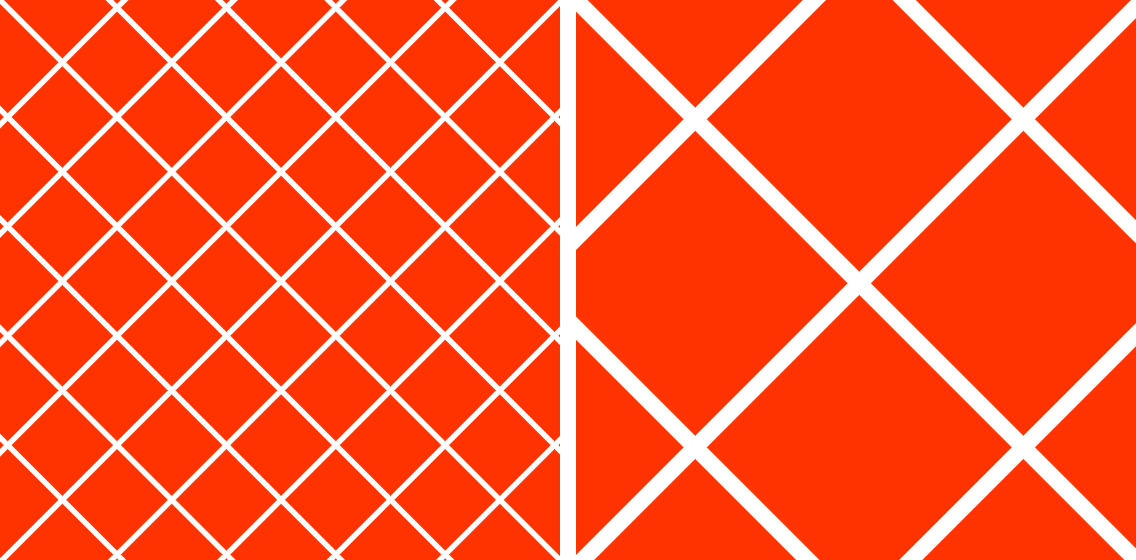
Left, the full canvas; right, a detail of the centre.
This pattern is drawn by a three.js fragment shader. Its source:

```glsl
// Diagonal lattice: white lines cross at right angles on a flat vermilion ground.
// Coordinates are turned by 45 degrees, and each axis measures the distance to its
// nearest line; the two smoothed line masks are then joined.

varying vec2 vUv;

const vec3 GROUND_COLOR = vec3(1.0, 0.2, 0.0);
const vec3 LINE_COLOR = vec3(1.0);
const float UNIT = 1.0 / 512.0;                  // lengths below are in 512ths of the canvas
const float DIAMOND_SIZE = 100.0 * UNIT;         // corner to corner, across and up
const float LINE_WIDTH = 5.0 * UNIT;
const vec2 CENTER = vec2(257.0, 255.0) * UNIT;   // crossing of the two middle lines
const float LINES_PER_SIDE = 4.0;                // lines on each side of the middle one
const float DIAGONAL = 0.70710678;

// Distance on both diagonal axes to the nearest line of a finite, even set.
vec2 latticeDistance(vec2 p) {
  vec2 diagonal = vec2(p.x + p.y, p.x - p.y) * DIAGONAL;
  float spacing = DIAMOND_SIZE * DIAGONAL;
  vec2 index = floor(diagonal / spacing + 0.5);
  index = clamp(index, -LINES_PER_SIDE, LINES_PER_SIDE);
  return abs(diagonal - index * spacing);
}

void main() {
  // Edge softness follows the size of one output pixel.
  float softness = DIAGONAL * fwidth(vUv.x);
  vec2 edge = latticeDistance(vUv - CENTER) - 0.5 * LINE_WIDTH;
  vec2 mask = 1.0 - smoothstep(-softness, softness, edge);

  // Join both directions and lay them over the ground.
  float lines = max(mask.x, mask.y);
  gl_FragColor = vec4(mix(GROUND_COLOR, LINE_COLOR, lines), 1.0);
}
```
